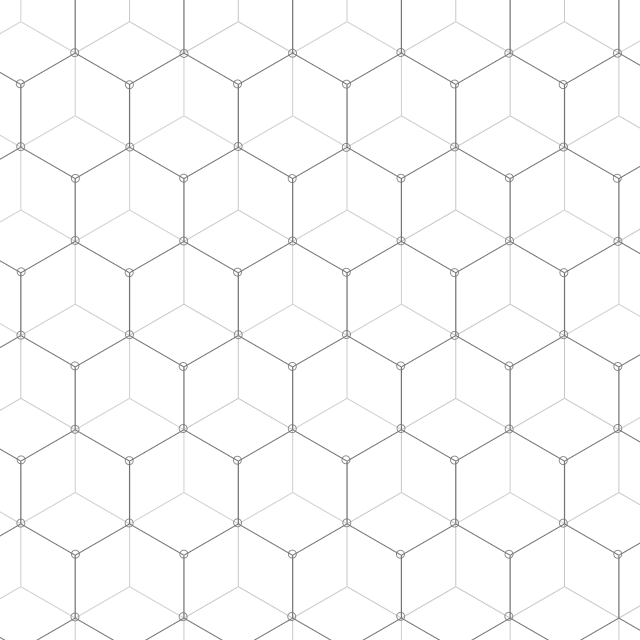
Write a Shadertoy shader that draws this pattern.

```glsl
const float PERIOD = 0.1699;                 // width of one hexagon
const float EDGE = PERIOD / 1.7320508;       // side of one hexagon
const vec2 ORIGIN = vec2(0.1175, 0.8190);    // centre of one hexagon
const float DARK_WIDTH = 0.0016;
const float UPRIGHT_GAIN = 1.2;              // upright edges are a little heavier
const float LIGHT_WIDTH = 0.0016;
const float RING_RADIUS = 0.0062;
const float RING_WIDTH = 0.0014;
const float RING_JITTER = 0.0008;
const float RING_DRIFT = 0.002;              // ring spacing is slightly tighter
const float LIGHT_FADE = 0.2;
const vec2 BARE_CORNER = vec2(0.95, 0.05);   // no ring beyond this corner
const vec3 PAPER = vec3(1.0);
const vec3 DARK = vec3(0.45);
const vec3 LIGHT = vec3(0.77);
const vec3 RING = vec3(0.52);

float hash(vec2 p) {
    return fract(sin(dot(p, vec2(127.1, 311.7))) * 43758.5453);
}

// Coverage of a stroke at a given distance from its middle
float stroke(float dist, float width, float pixel) {
    return clamp(0.5 + (0.5 * width - dist) / pixel, 0.0, 1.0);
}

float spokeDistance(vec2 p, vec2 tip) {
    float t = clamp(dot(p, tip) / dot(tip, tip), 0.0, 1.0);
    return length(p - t * tip);
}

// Offset from the nearest hexagon centre
vec2 hexLocal(vec2 p) {
    vec2 cell = vec2(PERIOD, 3.0 * EDGE);
    vec2 a = mod(p + 0.5 * cell, cell) - 0.5 * cell;
    vec2 b = mod(p, cell) - 0.5 * cell;
    return dot(a, a) < dot(b, b) ? a : b;
}

vec2 cornerOffset(int k) {
    float angle = radians(90.0 + 60.0 * float(k));
    return EDGE * vec2(cos(angle), sin(angle));
}

void mainImage(out vec4 fragColor, in vec2 fragCoord) {
    float pixel = 1.0 / iResolution.y;
    vec2 p = fragCoord * pixel - ORIGIN;
    vec2 local = hexLocal(p);
    vec2 centre = p - local;
    vec2 latticeStep = 0.5 * vec2(PERIOD, EDGE);

    // Outline of the hexagon
    vec2 folded = abs(local);
    float slanted = dot(folded, vec2(0.5, 0.8660254));
    float outline = 0.5 * PERIOD - max(folded.x, slanted);
    float darkWidth = DARK_WIDTH * (folded.x > slanted ? UPRIGHT_GAIN : 1.0);

    // Inner spokes and corner rings
    float spokes = 1.0;
    float rings = 1.0;
    for (int k = 0; k < 6; k++) {
        vec2 corner = cornerOffset(k);
        if (k % 2 == 0) spokes = min(spokes, spokeDistance(local, corner));

        vec2 vertex = centre + corner;
        vec2 place = vertex + ORIGIN;
        if (place.x > BARE_CORNER.x && place.y < BARE_CORNER.y) continue;
        vec2 id = round(vertex / latticeStep);
        vec2 jitter = vec2(hash(id), hash(id + 37.0)) * 2.0 - 1.0;
        vec2 drift = RING_DRIFT * (vec2(0.0, 1.0) - place);
        vec2 ringCentre = vertex + drift + RING_JITTER * jitter;
        rings = min(rings, abs(length(p - ringCentre) - RING_RADIUS));
    }

    // Layers from faint to strong
    float fade = 1.0 - LIGHT_FADE * hash(round(centre / latticeStep) + 11.0);
    vec3 color = PAPER;
    color = mix(color, LIGHT, fade * stroke(spokes, LIGHT_WIDTH, pixel));
    color = mix(color, RING, stroke(rings, RING_WIDTH, pixel));
    color = mix(color, DARK, stroke(outline, darkWidth, pixel));
    fragColor = vec4(color, 1.0);
}
```
